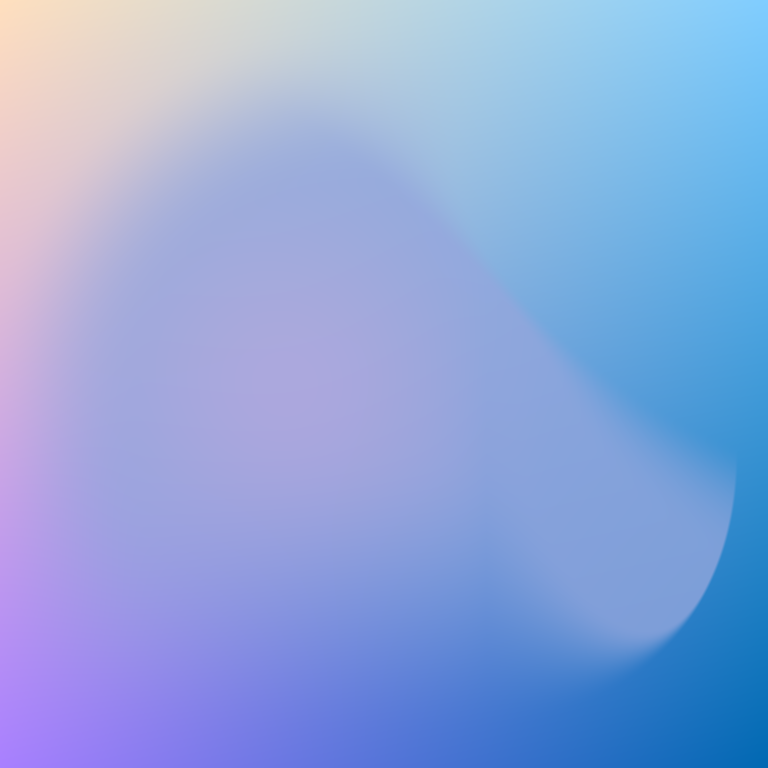
Reproduce this background procedurally as a WebGL 1 fragment shader.

```glsl
precision highp float;
// Soft four-corner gradient with a translucent, blurred periwinkle fold.

uniform vec2 u_resolution;

#define PEACH vec3(1.0, 0.875, 0.745)
#define SKY vec3(0.50, 0.804, 1.0)
#define VIOLET vec3(0.66, 0.50, 1.0)
#define OCEAN vec3(0.0, 0.408, 0.698)
#define FOLD_COOL vec3(0.57, 0.65, 0.863)
#define FOLD_WARM vec3(0.69, 0.658, 0.866)
#define FOLD_OPACITY 0.8
#define BELLY_CENTER vec2(0.55, 0.42)
#define BELLY_RADII vec2(0.412, 0.38)
#define BELLY_POWER 2.25

// Bilinear blend of the corner colours.
vec3 cornerGradient(vec2 p) {
  return mix(mix(VIOLET, OCEAN, p.x), mix(PEACH, SKY, p.x), p.y);
}

// Diagonal upper-right edge, crisp in the middle and blurred at both ends.
float diagonalMask(vec2 p) {
  float t = p.y - 0.48;
  float low = max(-t, 0.0);
  float edge = 0.788 - 0.983 * t + 0.487 * t * t + 4.0 * low * low;
  float fromCrisp = p.y - 0.62;
  float blur = 0.015 + 2.0 * fromCrisp * fromCrisp;
  return smoothstep(-blur, blur, edge - p.x);
}

// Rounded lower-right edge, crisp at the right and diffuse toward the left.
float bellyMask(vec2 p) {
  vec2 offset = vec2(p.x - BELLY_CENTER.x, BELLY_CENTER.y - p.y);
  vec2 q = max(offset, vec2(0.00001)) / BELLY_RADII;
  float radius = pow(pow(q.x, BELLY_POWER) + pow(q.y, BELLY_POWER),
                     1.0 / BELLY_POWER);
  float inward = max(0.92 - p.x, 0.0);
  float blur = min(0.012 + 12.0 * inward * inward, 1.0);
  return smoothstep(0.0, blur, 1.0 - radius);
}

// Wide fade toward the left and top sides.
float cornerFade(vec2 p) {
  vec2 q = vec2(min(p.x - 0.45, 0.0), max(p.y - 0.5, 0.0));
  return 1.0 - smoothstep(0.25, 0.47, length(q));
}

void main() {
  vec2 p = gl_FragCoord.xy / u_resolution;
  float coverage = diagonalMask(p) * bellyMask(p) * cornerFade(p);

  // The fold warms up around its middle.
  float coolness = smoothstep(0.0, 0.35, distance(p, vec2(0.4, 0.48)));
  vec3 foldColor = mix(FOLD_WARM, FOLD_COOL, coolness);

  vec3 color = mix(cornerGradient(p), foldColor, coverage * FOLD_OPACITY);
  gl_FragColor = vec4(color, 1.0);
}
```
